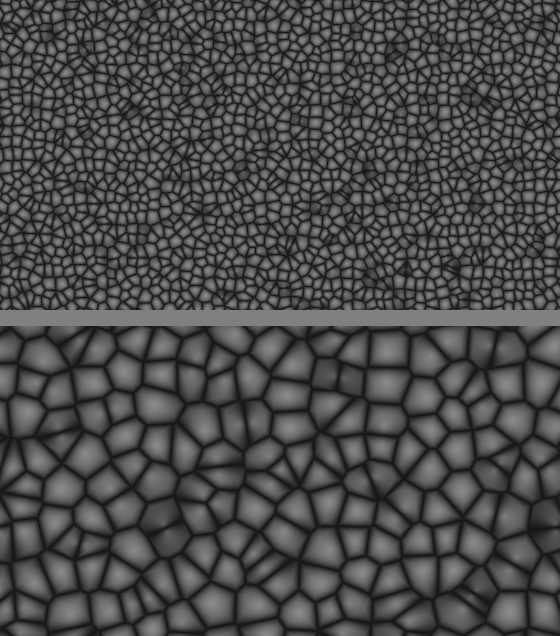
Top, the full canvas; bottom, a detail of the centre.
This pattern is drawn by a Shadertoy shader. Its source:

```glsl
// Grey pebbled hide: packed polygonal cells with soft domes and dark grooves.

// Two pseudo-random values in 0..1 for a grid cell
vec2 hash2(vec2 cell) {
    vec3 p = fract(cell.xyx * vec3(0.1031, 0.1030, 0.0973));
    p += dot(p, p.yzx + 33.33);
    return fract((p.xx + p.yz) * p.zy);
}

// Distances to the nearest and second nearest cell centre
vec2 cellDistances(vec2 pos) {
    vec2 base = floor(pos);
    vec2 nearest = vec2(8.0);
    for (int y = -2; y <= 2; y++) {
        for (int x = -2; x <= 2; x++) {
            vec2 cell = base + vec2(x, y);
            vec2 centre = cell + 0.5 + 0.88 * (hash2(cell + 71.0) - 0.5);
            float d = distance(pos, centre);
            nearest.y = min(nearest.y, max(nearest.x, d));
            nearest.x = min(nearest.x, d);
        }
    }
    return nearest;
}

void mainImage(out vec4 fragColor, in vec2 fragCoord) {
    // About 29 rows of cells over the canvas height
    vec2 dist = cellDistances(fragCoord / iResolution.y * 29.0);

    // Groove profile with a rounded bottom, rising to a plateau
    float gap = dist.y - dist.x;
    float rounded = gap * gap / (gap + 0.04);
    float plateau = 1.0 - exp(-3.9 * rounded);

    // Each dome is brightest at its centre
    float dome = 1.0 - 0.5 * dist.x;

    float grey = 0.09 + 0.47 * plateau * dome;
    fragColor = vec4(vec3(grey), 1.0);
}
```
